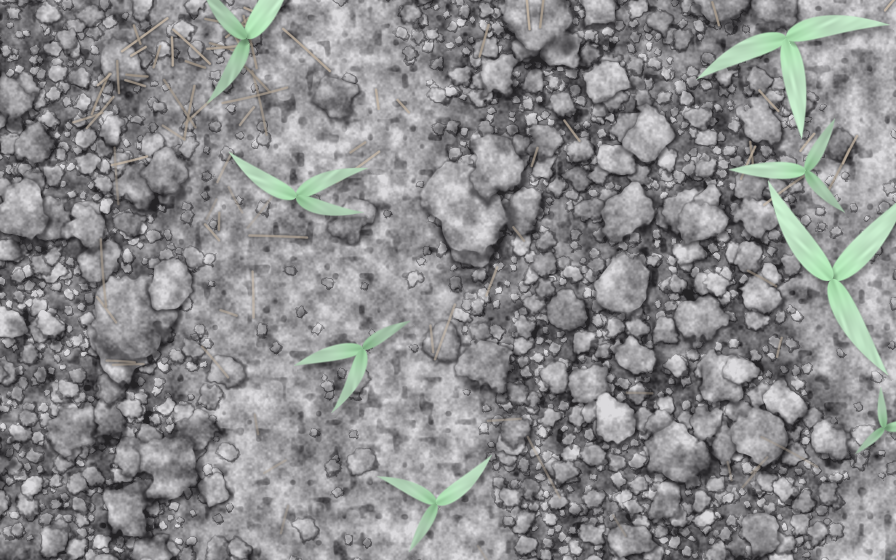
A WebGL 2 fragment shader for this texture:

```glsl
#version 300 es
precision highp float;
#define SOIL_LIGHT 0.65
#define SOIL_DARK 0.38
#define CLOD_TONE 0.62
#define GRAIN 0.62
#define STRAWS 84
#define STRAW_COLOR vec3(0.76, 0.70, 0.63)
#define LEAF_COLOR vec3(0.71, 0.84, 0.73)
#define LEAF_LENGTH 0.145
#define LEAF_WIDTH 0.016
uniform vec2 u_resolution;
out vec4 fragColor;

vec2 hash2(vec2 p) {
    vec3 q = fract(p.xyx * vec3(0.1031, 0.1030, 0.0973));
    q += dot(q, q.yzx + 33.33);
    return fract((q.xx + q.yz) * q.zy);
}
float noise(vec2 p) {
    vec2 i = floor(p), f = fract(p);
    f = f * f * (3.0 - 2.0 * f);
    float a = mix(hash2(i).x, hash2(i + vec2(1, 0)).x, f.x);
    float b = mix(hash2(i + vec2(0, 1)).x, hash2(i + vec2(1, 1)).x, f.x);
    return mix(a, b, f.y);
}
float fbm(vec2 p) {
    float sum = 0.0, amp = 0.5;
    for (int i = 0; i < 4; i++) {
        sum += amp * noise(p);
        p = mat2(1.6, 1.2, -1.2, 1.6) * p + 7.3;
        amp *= 0.55;
    }
    return sum;
}
mat2 rotation(float a) { return mat2(cos(a), sin(a), -sin(a), cos(a)); }

// Loose, crumbled soil lies in two bands; the rest is smooth
float crumble(vec2 p) {
    float right = smoothstep(0.40, 0.20, abs(p.x - 1.19 + 0.16 * p.y));
    float left = 1.0 - smoothstep(0.28, 0.56, p.x + 0.2 * p.y);
    return clamp(max(right, left) + 0.9 * (noise(p * 5.0) - 0.5), 0.04, 1.0);
}
// One size of clods, each with a dark rim of shadow
float clods(float tone, vec2 p, float cell, float cover, float grain) {
    float aa = 0.0022 + 0.5 / u_resolution.y;
    vec2 home = floor(p / cell);
    for (int k = 0; k < 9; k++) {
        vec2 id = home + vec2(k % 3 - 1, k / 3 - 1);
        vec2 h = hash2(id + cell * 913.0), g = hash2(id + 57.0 + cell * 471.0);
        vec2 center = (id + 0.5 + 0.8 * (h - 0.5)) * cell;
        if (g.x > cover * crumble(center)) continue;
        float r = cell * mix(0.28, 0.58, g.y * g.y);
        vec2 d = rotation(h.x * 6.28) * (p - center);
        d.y *= 1.0 + 0.35 * h.y;
        float edge = mix(length(d), 1.1 * max(abs(d.x), abs(d.y)), 0.45) - r;
        edge += r * 0.6 * (noise(p / r * 1.7 + h * 40.0) - 0.5);
        edge += r * 0.2 * (noise(p / r * 5.0) - 0.5);
        float side = dot(p - center, vec2(-0.5, 0.85)) / r;
        tone *= 1.0 - 0.52 * (1.0 - smoothstep(-0.05 * r, 0.32 * r, edge + 0.12 * r * side));
        float top = CLOD_TONE + 0.16 * (h.y - 0.5) + 0.07 * side + grain;
        top -= 0.13 * smoothstep(-0.3 * r, 0.0, edge);
        tone = mix(tone, top, 1.0 - smoothstep(-aa, aa, edge));
    }
    return tone;
}
// Thin dry stalks, with a denser heap at the upper left
vec3 straws(vec3 color, vec2 p) {
    float aa = 0.8 / u_resolution.y;
    for (int i = 0; i < STRAWS; i++) {
        vec2 h = hash2(vec2(i, 11)), g = hash2(vec2(i, 29));
        vec2 center = i % 3 == 0 ? vec2(0.30, 0.80) + 0.36 * (h - 0.5) : h * vec2(1.6, 1.0);
        vec2 q = rotation(g.x * 6.28) * (p - center);
        float halfLength = mix(0.015, 0.062, g.y * g.y);
        q.y += 0.05 * (h.x - 0.5) * q.x * q.x / halfLength;
        float d = length(vec2(max(abs(q.x) - halfLength, 0.0), q.y));
        float strength = 0.35 + 0.55 * h.y;
        color *= 1.0 - 0.22 * strength * (1.0 - smoothstep(0.002, 0.007, d));
        vec3 tint = STRAW_COLOR * mix(0.82, 1.08, g.x);
        color = mix(color, tint, strength * (1.0 - smoothstep(-aa, aa, d - 0.0021)));
    }
    return color;
}
// Signed distance to a curved, tapering blade along +x
float blade(vec2 q, float len, float width, float bend) {
    float u = q.x / len;
    if (u < 0.0 || u > 1.0) return 1.0;
    return abs(q.y - bend * len * u * u) - width * 2.6 * sqrt(u) * (1.0 - u);
}
// Seedlings of three blades each, in two rows
vec3 seedlings(vec3 color, vec2 p) {
    float aa = 0.0012 + 0.5 / u_resolution.y;
    for (int i = 0; i < 24; i++) {
        int plant = i / 3;
        float t = float(plant % 4);
        vec2 h = hash2(vec2(plant, 83)), g = hash2(vec2(i, 131));
        vec2 root = vec2(0.43 + 0.12 * t, 0.92 - 0.27 * t);
        if (plant > 3) root = vec2(1.41 + 0.05 * t, 0.92 - 0.22 * t);
        root += 0.05 * (h - 0.5);
        mat2 turn = rotation(-(h.x * 6.28 + float(i % 3) * 2.1 + g.x));
        float size = mix(0.6, 1.25, h.y) * mix(0.75, 1.2, g.y);
        float len = LEAF_LENGTH * size, width = LEAF_WIDTH * size, bend = 0.7 * (g.x - 0.5);
        vec2 q = turn * (p - root);
        float shadow = blade(turn * (p - root + vec2(-0.006, 0.009)), len, width, bend);
        color *= 1.0 - 0.25 * (1.0 - smoothstep(-0.006, 0.006, shadow));
        float shade = 0.88 + 0.2 * g.y + 0.16 * (noise(q * vec2(25.0, 160.0)) - 0.5);
        vec3 green = LEAF_COLOR * shade - vec3(0.09, 0.02, 0.09) * (1.0 - smoothstep(0.0, 0.5, q.x / len));
        color = mix(color, green, 1.0 - smoothstep(-aa, aa, blade(q, len, width, bend)));
    }
    return color;
}
void main() {
    vec2 p = gl_FragCoord.xy / u_resolution.y;
    // Ground with fine grain and small dark pits
    float grain = GRAIN * (fbm(p * 38.0) - 0.46) + 0.13 * (noise(p * 210.0) - 0.5);
    float tone = mix(SOIL_LIGHT, SOIL_DARK, crumble(p)) + grain + 0.12 * (noise(p * 7.0) - 0.5);
    tone -= 0.2 * smoothstep(0.68, 0.9, noise(p * 65.0 + 19.0));
    // Crumbs first, large clods on top
    for (float cell = 0.022; cell < 0.14; cell *= 1.82) tone = clods(tone, p, cell, 0.85 - 2.5 * cell, grain);
    tone = clamp(tone, 0.14, 0.86);
    vec3 color = straws(vec3(tone, tone - 0.004, tone + 0.007), p);
    fragColor = vec4(seedlings(color, p), 1.0);
}
```
